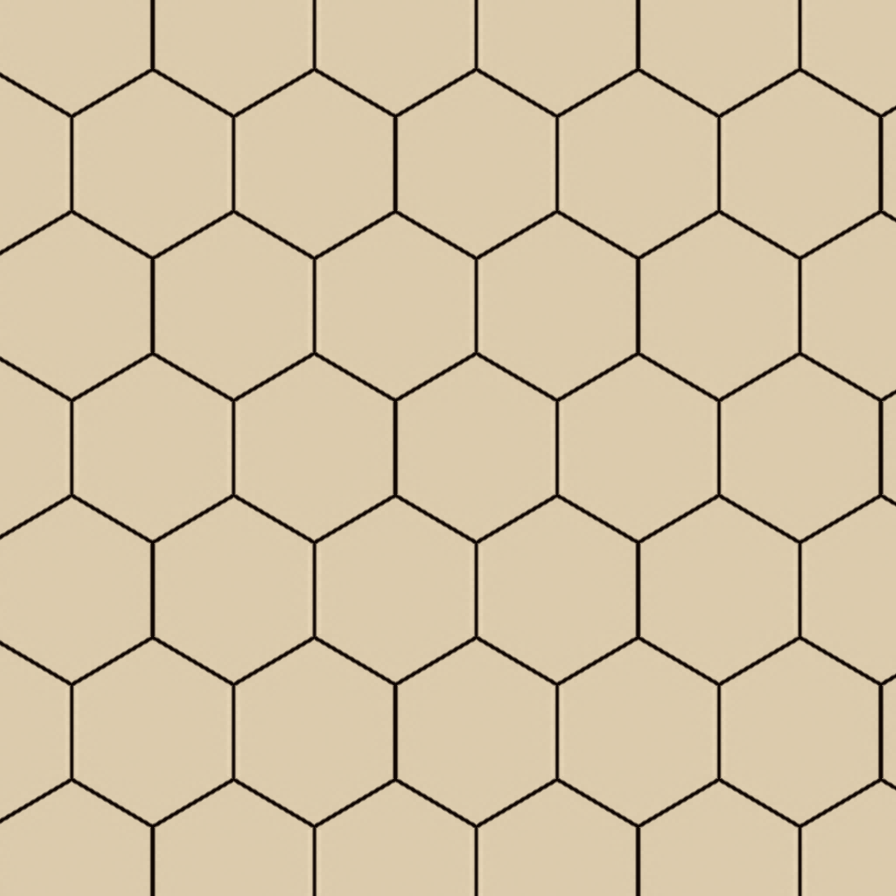
Write a WebGL 2 fragment shader that draws this pattern.

```glsl
#version 300 es
precision highp float;
// Honeycomb of pointy-top hexagons in thin dark outline on a sand ground.
// The nearest of two offset cell grids gives the distance to the outline;
// line weight varies by column, with faint grain and a pale rim by the lines.

#define PITCH 0.1806
#define STRETCH 1.0135
#define CENTRE vec2(0.5316, 0.5)
#define HALF_WIDTH 0.0021
#define WEIGHT_VARIATION 0.0004
#define SOFTNESS 0.0016
#define RIPPLE 0.00025
#define GRAIN 0.022
#define GRAIN_CELLS 256.0
#define RIM_LIGHT 0.06
#define SAND vec3(0.862, 0.796, 0.676)
#define INK vec3(0.055, 0.018, 0.004)

uniform vec2 u_resolution;
out vec4 fragColor;

const float TAU = 6.2831853;
const vec2 LATTICE = vec2(1.0, 1.7320508);

float hash(vec2 p) {
  return fract(sin(dot(p, vec2(127.1, 311.7))) * 43758.5453);
}

// Offset from the centre of the nearest hexagon, whose width is 1.
vec2 hexOffset(vec2 p) {
  vec2 a = p - LATTICE * round(p / LATTICE);
  vec2 q = p - 0.5 * LATTICE;
  vec2 b = q - LATTICE * round(q / LATTICE);
  return dot(a, a) < dot(b, b) ? a : b;
}

void main() {
  vec2 uv = gl_FragCoord.xy / u_resolution;
  vec2 p = (uv - CENTRE) / (PITCH * vec2(1.0, STRETCH));

  // Distance to the upright and slanted sides, in canvas units
  vec2 cell = abs(hexOffset(p));
  float upright = cell.x;
  float slanted = dot(cell, vec2(0.5, 0.8660254));
  float edge = PITCH * (0.5 - max(upright, slanted));
  bool isUpright = upright > slanted;

  // Uprights change weight by column; slanted sides ripple slightly
  float column = round(2.0 * p.x);
  float weight = cos(TAU * (column + 1.0) / 3.0);
  float halfWidth = HALF_WIDTH + (isUpright
    ? WEIGHT_VARIATION * weight
    : RIPPLE * sin(TAU * uv.x * 148.0));

  // Faint grain gathers around the lines
  float grain = hash(floor(uv * GRAIN_CELLS)) - 0.5;
  vec3 color = SAND + GRAIN * grain * (0.12 + exp(-edge * 90.0));

  // Pale rim beside the thinner uprights
  float rim = exp(-pow((edge - 0.0058) / 0.0019, 2.0));
  if (isUpright) color += RIM_LIGHT * rim * max(-weight, 0.0);

  // Soft ink line
  float blur = max(SOFTNESS, 0.7 / min(u_resolution.x, u_resolution.y));
  float ink = 1.0 - smoothstep(halfWidth - blur, halfWidth + blur, edge);
  fragColor = vec4(mix(color, INK, ink), 1.0);
}
```
